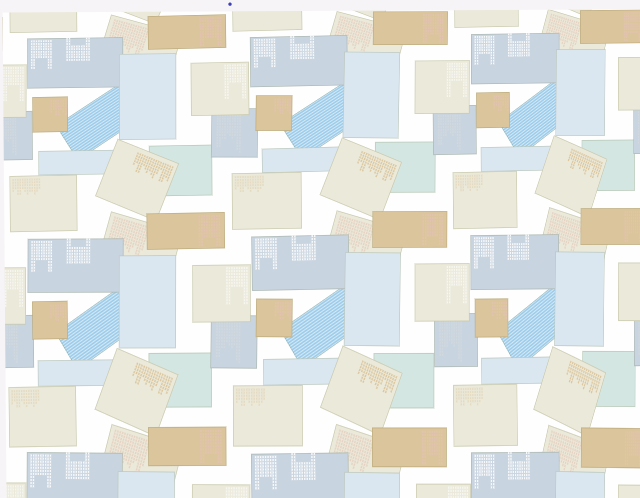
Reproduce this pattern procedurally as a WebGL 2 fragment shader.

```glsl
#version 300 es
precision highp float;
// Repeating collage of overlapping pastel punched cards on white, gently warped.
uniform vec2 u_resolution;
out vec4 outColor;

const vec2 TILE = vec2(272.0, 240.0);
const float VIEW_WIDTH = 768.0;

const vec3 PAPER = vec3(0.995);
const vec3 MARGIN = vec3(0.965, 0.957, 0.967);
const vec3 CREAM = vec3(0.92, 0.912, 0.853);
const vec3 SLATE = vec3(0.785, 0.83, 0.876);
const vec3 ICE = vec3(0.86, 0.907, 0.942);
const vec3 MINT = vec3(0.83, 0.90, 0.885);
const vec3 TAN = vec3(0.86, 0.773, 0.61);
const vec3 SKY = vec3(0.62, 0.80, 0.92);
const vec3 PINK = vec3(0.89, 0.765, 0.70);

// Layered sines, in -1..1
float wave(float s) {
  return 0.6 * sin(s) + 0.4 * sin(2.7 * s + 1.3);
}

float coverage(float d, float px) {
  return clamp(0.5 - d / px, 0.0, 1.0);
}

// Uneven stretch of the sheet: view position to tile space
vec2 warpSheet(vec2 p) {
  float x = p.x - 260.0;
  float column = (x + 2.9e-7 * x * x * x) / 272.0 + 0.849;
  float rise = 0.012 * p.x * (1.0 - p.y * p.y / 270000.0);
  float y = p.y + rise - 47.0;
  float row = (sqrt(max(52900.0 + 36.0 * y, 0.0)) - 230.0) / 18.0;
  return vec2(column, row) * TILE;
}

// Local coordinates of the nearest repeat of a card, slightly shaken
vec2 place(vec2 q, vec2 centre, float angle) {
  vec2 d = q - centre;
  vec2 id = floor(d / TILE + 0.5);
  float seed = dot(id, vec2(2.3, 4.1)) + centre.x;
  d -= id * TILE + 1.3 * vec2(wave(seed), wave(seed + 2.0));
  float a = angle + 0.013 * wave(seed * 1.7);
  vec2 axis = vec2(cos(a), sin(a));
  return vec2(dot(d, axis), dot(d, vec2(-axis.y, axis.x)));
}

// Filled card with a thin darker rim
void paintCard(inout vec3 col, vec2 l, vec2 halfSize, vec3 fill, float px) {
  vec2 a = abs(l) - halfSize;
  float d = max(a.x, a.y);
  float rim = 1.0 - coverage(d + 0.8, px);
  vec3 ink = mix(fill, fill * vec3(0.85, 0.86, 0.79), rim);
  col = mix(col, ink, coverage(d, px));
}

// Grid of punched dots; notch shortens the middle, ragged varies each column
void punch(inout vec3 col, vec2 l, vec2 corner, vec2 size,
           float notch, float ragged, vec4 ink, float px) {
  const vec2 pitch = vec2(3.0, 3.3);
  vec2 g = (l - corner) / pitch;
  vec2 cell = floor(g);
  vec2 uv = (cell + 0.5) * pitch / size;
  float depth = 1.0 - notch * step(abs(uv.x - 0.5), 0.27);
  depth -= ragged * (0.5 + 0.5 * wave(cell.x * 1.9));
  bool inside = uv.x > 0.0 && uv.x < 1.0 && uv.y > 0.0 && uv.y < depth;
  vec2 a = abs((g - cell - 0.5) * pitch) - vec2(0.85, 1.1);
  float hole = coverage(max(a.x, a.y), px);
  col = mix(col, ink.rgb, inside ? hole * ink.a : 0.0);
}

vec3 collage(vec2 q, float px) {
  vec3 col = PAPER;

  // Rear cards
  paintCard(col, place(q, vec2(188.0, 162.0), 0.0), vec2(38.0, 30.0), MINT, px);
  vec2 l = place(q, vec2(138.0, 13.0), 0.28);
  paintCard(col, l, vec2(45.0, 32.0), CREAM, px);
  punch(col, l, vec2(-40.0, -28.0), vec2(44.0, 40.0), 0.0, 0.4, vec4(PINK, 0.6), px);

  // Striped slanted card
  l = place(q, vec2(90.6, 102.0), -0.575);
  float stripe = coverage(abs(fract(l.y / 3.0) - 0.5) * 3.0 - 0.95, px);
  paintCard(col, l, vec2(50.0, 25.0), mix(vec3(0.84, 0.92, 0.965), SKY, stripe), px);

  // Blue cards
  l = place(q, vec2(59.0, 31.0), -0.005);
  paintCard(col, l, vec2(59.0, 31.0), SLATE, px);
  punch(col, l, vec2(-55.0, -29.0), vec2(27.0, 36.0), 0.4, 0.0, vec4(PAPER, 0.9), px);
  punch(col, l, vec2(-11.0, -2.0), vec2(30.0, -29.0), 0.35, 0.0, vec4(PAPER, 0.9), px);
  paintCard(col, place(q, vec2(147.0, 73.0), 0.01), vec2(34.5, 52.5), ICE, px);
  paintCard(col, place(q, vec2(64.0, 152.0), -0.01), vec2(50.0, 14.5), ICE, px);
  l = place(q, vec2(-20.0, 118.0), 0.0);
  paintCard(col, l, vec2(28.0, 29.5), SLATE, px);
  punch(col, l, vec2(-22.0, -22.0), vec2(30.0, 46.0), 0.3, 0.2, vec4(CREAM, 0.25), px);

  // Cream cards
  l = place(q, vec2(-36.0, 65.0), 0.0);
  paintCard(col, l, vec2(35.0, 32.5), CREAM, px);
  punch(col, l, vec2(5.0, -30.0), vec2(27.0, 42.0), 0.45, 0.0, vec4(PAPER, 0.65), px);
  l = place(q, vec2(20.0, 200.0), -0.01);
  paintCard(col, l, vec2(42.0, 33.0), CREAM, px);
  punch(col, l, vec2(-39.0, -30.0), vec2(36.0, 23.0), 0.0, 0.5, vec4(TAN, 0.4), px);
  l = place(q, vec2(134.5, 174.0), 0.38);
  paintCard(col, l, vec2(40.0, 36.5), CREAM, px);
  punch(col, l, vec2(-12.0, -31.0), vec2(48.0, 26.0), 0.0, 0.6, vec4(TAN, 0.95), px);

  // Tan cards
  l = place(q, vec2(28.0, 94.0), 0.0);
  paintCard(col, l, vec2(22.0, 21.5), TAN, px);
  punch(col, l, vec2(0.0, -18.0), vec2(20.0, 22.0), 0.0, 0.4, vec4(PINK, 0.8), px);
  l = place(q, vec2(195.0, -6.5), 0.0);
  paintCard(col, l, vec2(47.0, 21.0), TAN, px);
  punch(col, l, vec2(15.0, -18.0), vec2(28.0, 36.0), 0.3, 0.0, vec4(PINK, 0.9), px);
  return col;
}

void main() {
  float px = VIEW_WIDTH / u_resolution.x;
  vec2 p = vec2(gl_FragCoord.x, u_resolution.y - gl_FragCoord.y) * px;
  vec3 col = collage(warpSheet(p), px);

  // Bare margin above and left of the sheet, with one ink speck
  float sheet = min(p.y - 15.0 + 0.005 * p.x, p.x - 3.0 - 0.008 * p.y);
  col = mix(col, MARGIN, coverage(sheet, px));
  col = mix(col, vec3(0.25, 0.25, 0.72), coverage(length(p - vec2(276.0, 5.0)) - 2.0, px));
  outColor = vec4(col, 1.0);
}
```
